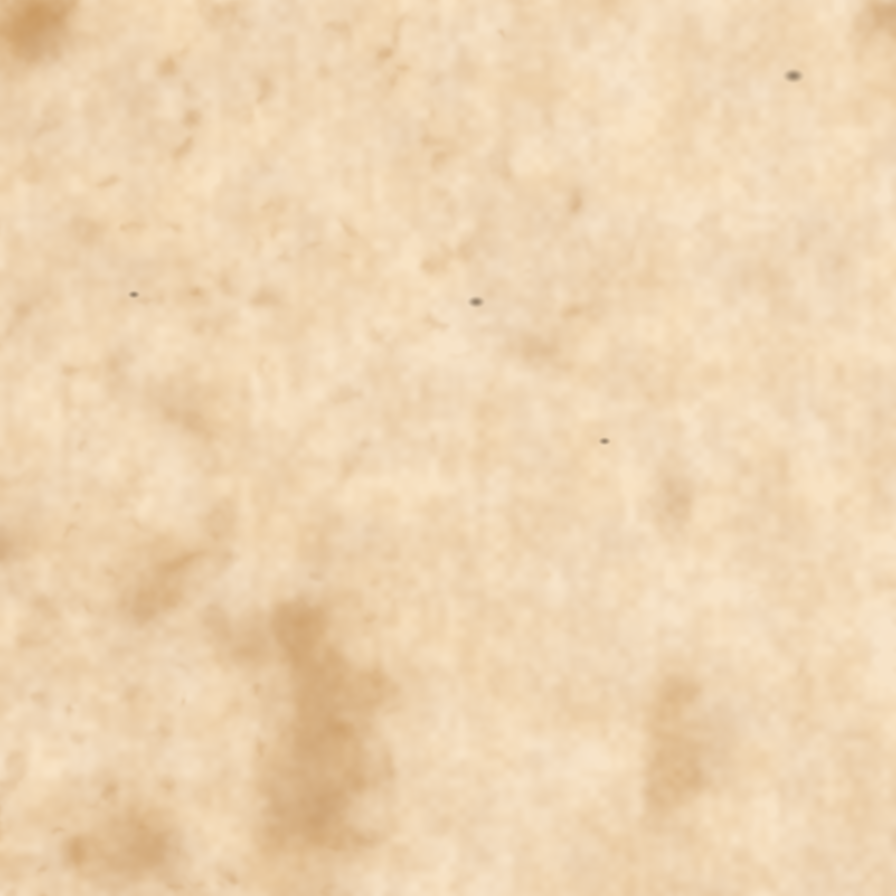
Write a WebGL 1 fragment shader that draws this texture.

```glsl
precision highp float;
uniform vec2 u_resolution;

#define BASE_TONE -0.03
#define MOTTLE 0.70
#define GRAIN 0.27
#define FIBRE 0.17
#define BLOTCH 0.95
#define SPOT 0.80
#define FLECK 0.50
#define STREAK 1.15
#define SPECK_DENSITY 0.22

const vec3 PAPER = vec3(0.943, 0.846, 0.715);
const vec3 TAN = vec3(0.85, 0.70, 0.52);
const vec3 SPECK_COLOR = vec3(0.50, 0.42, 0.33);

float hash(vec2 p) {
  vec3 q = fract(vec3(p.xyx) * 0.1031);
  q += dot(q, q.yzx + 33.33);
  return fract((q.x + q.y) * q.z);
}

vec2 hash2(vec2 p) {
  return vec2(hash(p + 17.0), hash(p + 71.0));
}

float noise(vec2 p) {
  vec2 i = floor(p), f = fract(p);
  f = f * f * (3.0 - 2.0 * f);
  return mix(mix(hash(i), hash(i + vec2(1.0, 0.0)), f.x),
             mix(hash(i + vec2(0.0, 1.0)), hash(i + 1.0), f.x), f.y);
}

float fbm(vec2 p) {
  float sum = 0.0, amp = 0.5;
  for (int i = 0; i < 4; i++) {
    sum += amp * noise(p);
    p = p * 2.03 + 19.7;
    amp *= 0.5;
  }
  return sum / 0.9375;
}

// Soft round stains scattered over a jittered grid
float stains(vec2 p, float density, float seed) {
  vec2 cell = floor(p);
  float sum = 0.0;
  for (int y = -1; y <= 1; y++) {
    for (int x = -1; x <= 1; x++) {
      vec2 id = cell + vec2(float(x), float(y));
      vec2 key = id + seed;
      float present = step(hash(key), density);
      vec2 d = p - id - hash2(key);
      float radius = mix(0.3, 0.55, hash(key + 5.0));
      float strength = mix(0.4, 1.0, hash(key + 9.0));
      sum += present * strength * exp(-2.0 * dot(d, d) / (radius * radius));
    }
  }
  return sum;
}

float softEllipse(vec2 p, vec2 center, vec2 size) {
  vec2 d = (p - center) / size;
  return exp(-dot(d, d));
}

// Tiny dark flecks of dirt, wider than tall
float specks(vec2 p) {
  vec2 id = floor(p);
  vec2 d = p - id - mix(vec2(0.2), vec2(0.8), hash2(id + 40.0));
  float size = mix(0.02, 0.04, hash(id + 60.0));
  float mark = 1.0 - smoothstep(0.0, 1.4 * size, length(d * vec2(0.8, 1.2)));
  return mark * step(hash(id + 80.0), SPECK_DENSITY);
}

void main() {
  vec2 uv = gl_FragCoord.xy / u_resolution;
  vec2 warp = vec2(fbm(uv * 22.0), fbm(uv * 22.0 + 50.0)) - 0.5;
  vec2 p = uv + 0.05 * warp;

  // Staining gathers at the left: large below, small above
  float left = 1.0 - smoothstep(0.32, 0.55, uv.x);
  float low = 1.0 - smoothstep(0.52, 0.66, uv.y);
  float upperLeft = (1.0 - low) * (1.0 - smoothstep(0.5, 0.75, uv.x));

  // Paper mottling, grain and faint upright fibres
  float tone = BASE_TONE + 0.06 * left;
  tone += MOTTLE * (fbm(uv * 13.0 + 3.0) - 0.5);
  tone += GRAIN * (noise(uv * 95.0) - 0.5);
  tone += GRAIN * (noise(uv * 48.0 + 13.0) - 0.5);
  tone += FIBRE * (noise(uv * vec2(80.0, 9.0) + 31.0) - 0.5);

  // Foxing in three sizes
  tone += BLOTCH * left * low * stains(p * 9.0, 0.45, 11.0);
  tone += SPOT * mix(0.3, 1.0, max(left * 0.8, upperLeft)) * stains(p * 17.0, 0.22, 37.0);
  tone += FLECK * mix(0.3, 1.0, max(left, upperLeft)) * stains(p * 34.0, 0.2, 73.0);

  // Run-down streaks and stained corners
  float streaks = softEllipse(p, vec2(0.355, 0.17), vec2(0.06, 0.15));
  streaks += 0.65 * softEllipse(p, vec2(0.76, 0.15), vec2(0.032, 0.09));
  streaks += 0.6 * softEllipse(p, vec2(0.75, 0.44), vec2(0.022, 0.04));
  streaks += 0.75 * softEllipse(p, vec2(0.16, 0.05), vec2(0.06, 0.05));
  streaks += 1.4 * softEllipse(p, vec2(0.04, 0.97), vec2(0.05, 0.045));
  streaks += 0.7 * softEllipse(p, vec2(0.99, 0.985), vec2(0.03, 0.025));
  tone += STREAK * streaks * mix(0.5, 1.5, fbm(uv * 16.0 + 8.0));

  // Tone to colour, easing off in the darkest stains
  tone = max(tone, -0.3);
  tone -= 0.3 * max(tone - 1.0, 0.0);
  vec3 color = mix(PAPER, TAN, tone);

  // Slight warm and cool drift
  float drift = fbm(uv * 20.0 + 90.0) - 0.5;
  color += drift * vec3(0.015, -0.010, -0.06);

  color = mix(color, SPECK_COLOR, 0.8 * specks(uv * 5.0 + 7.0));
  gl_FragColor = vec4(clamp(color, 0.0, 1.0), 1.0);
}
```
